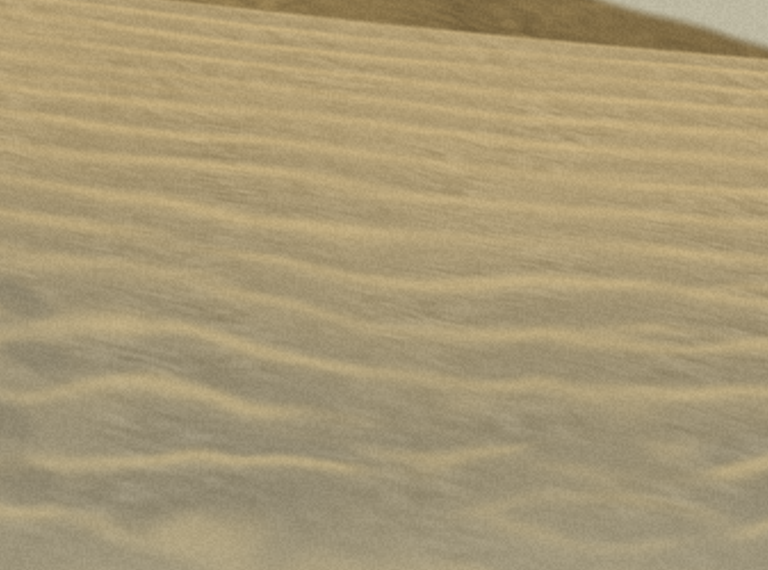
Write a Shadertoy shader that draws this texture.

```glsl
// Wind-rippled sand slope receding to a dark dune and a pale far plain.

const vec3 CREST_FAR   = vec3(0.775, 0.682, 0.492);
const vec3 TROUGH_FAR  = vec3(0.675, 0.597, 0.438);
const vec3 CREST_NEAR  = vec3(0.725, 0.660, 0.505);
const vec3 TROUGH_NEAR = vec3(0.572, 0.538, 0.445);
const vec3 HAZE        = vec3(0.660, 0.622, 0.512);
const vec3 DUNE_LIGHT  = vec3(0.600, 0.510, 0.330);
const vec3 DUNE_DARK   = vec3(0.460, 0.385, 0.245);
const vec3 PLAIN       = vec3(0.740, 0.720, 0.630);

const float FAR_PERIOD    = 0.027;  // ripple spacing at the ridge
const float PERIOD_GROWTH = 0.118;  // spacing gained toward the viewer
const float GRAIN_SCALE   = 250.0;
const float GRAIN_AMOUNT  = 0.050;
const float STREAK_AMOUNT = 0.058;
const float TAU = 6.2831853;

vec2 hash2(vec2 p) {
    vec3 q = fract(p.xyx * vec3(0.1031, 0.1030, 0.0973));
    q += dot(q, q.yzx + 33.33);
    return fract((q.xx + q.yz) * q.zy);
}

// Distance to the nearest scattered point
float cellular(vec2 p) {
    vec2 cell = floor(p), f = fract(p);
    float nearest = 2.0;
    for (int y = -1; y <= 1; y++)
    for (int x = -1; x <= 1; x++) {
        vec2 o = vec2(x, y);
        vec2 d = o + hash2(cell + o) - f;
        nearest = min(nearest, dot(d, d));
    }
    return sqrt(nearest);
}

// Smoothly interpolated random values, 0 to 1
float grainNoise(vec2 p) {
    vec2 i = floor(p), f = smoothstep(0.0, 1.0, fract(p));
    vec2 e = vec2(0.0, 1.0);
    return mix(mix(hash2(i).x, hash2(i + e.yx).x, f.x),
               mix(hash2(i + e).x, hash2(i + e.yy).x, f.x), f.y);
}

// Rotated, mutually bent sine layers, roughly -1 to 1
float layeredSines(vec2 p) {
    float sum = 0.0, amp = 0.55;
    for (int i = 0; i < 4; i++) {
        sum += amp * sin(p.x + 1.3 * sin(p.y + float(i)));
        p = mat2(0.82, 0.57, -0.57, 0.82) * p * 1.65 + 2.1;
        amp *= 0.52;
    }
    return sum;
}

// Patchy wind-drawn streaks in two sizes, tilted down to the right
float streaks(vec2 p, float scale) {
    vec2 q = vec2(p.x - 0.25 * p.y, p.y + 0.25 * p.x);
    q.y += 0.012 * layeredSines(q * 11.0);
    float patches = 0.75 + 0.6 * layeredSines(q * vec2(13.0, 24.0) + 5.0);
    float thin = grainNoise(q * vec2(0.25, 1.0) * scale * 1.7) - 0.5;
    float wide = cellular(q * vec2(0.28, 1.0) * scale * 0.7) - 0.5;
    return (thin + 0.7 * wide) * clamp(patches, 0.2, 1.4);
}

// One train of crests with a crisp lee edge and a long soft windward side
float crestTrain(float phase, float sharpness) {
    float wave = 0.5 + 0.5 * cos(TAU * phase + 0.75 * sin(TAU * phase + 0.8));
    return pow(wave, sharpness);
}

// Two trains that fork and fade into each other; y is nearness
vec2 ripples(vec2 uv, float slope) {
    float near = smoothstep(0.05, 0.85, slope);
    float phase = log(1.0 + max(slope, 0.0) * PERIOD_GROWTH / FAR_PERIOD) / PERIOD_GROWTH;
    float bend = layeredSines(vec2(uv.x * 6.5 + 0.5, phase * 0.9));
    float wander = layeredSines(vec2(uv.x * 11.0 + phase * 0.6, phase * 1.3 + 4.0));
    float main = phase + bend * mix(0.10, 0.45, near) + wander * mix(0.06, 0.20, near);
    float side = phase + 0.9 * uv.x - wander * mix(0.10, 0.36, near) + 0.3;
    float sharpness = mix(1.0, 1.6, near);
    float fork = layeredSines(vec2(uv.x * 7.0 + 2.0, phase * 1.1 + 7.0));
    float blend = smoothstep(0.0, 0.6, fork) * mix(0.45, 0.95, near);
    float crest = mix(crestTrain(main, sharpness), crestTrain(side, sharpness), blend);
    float strength = 0.85 + 0.45 * layeredSines(vec2(uv.x * 8.0, phase * 1.2 + 9.0));
    return vec2(mix(0.42, crest, clamp(strength, 0.3, 1.0)), near);
}

// Soft trodden hollows at the left
float hollows(vec2 uv) {
    float shade = 0.0;
    for (int i = 0; i < 4; i++) {
        float k = float(i);
        vec2 d = uv - vec2(0.025 + 0.025 * sin(k * 2.2), 0.48 - 0.105 * k);
        d.y += 0.45 * d.x + 0.012 * layeredSines(uv * 18.0 + k);
        d *= vec2(20.0, 34.0);
        shade += smoothstep(0.15, 0.75, exp(-dot(d, d)));
    }
    return min(shade, 1.0);
}

vec3 sandColor(vec2 uv, vec2 p, float slope) {
    vec2 r = ripples(uv, slope);
    float crest = r.x, near = r.y;
    vec3 col = mix(mix(TROUGH_FAR, TROUGH_NEAR, near), mix(CREST_FAR, CREST_NEAR, near), crest);
    col -= STREAK_AMOUNT * streaks(p, mix(80.0, 50.0, near)) * (1.1 - 0.7 * crest);
    col += 0.010 * layeredSines(uv * vec2(4.0, 7.0) + 3.0);
    col = mix(col, TROUGH_NEAR * 0.92, 0.6 * hollows(uv));
    return mix(col, HAZE, 0.5 * smoothstep(0.16, 0.0, uv.y));
}

vec3 distanceColor(vec2 uv, vec2 p, float top) {
    float mottle = streaks(p, 75.0) + 0.2 * layeredSines(p * vec2(16.0, 40.0));
    float shade = clamp(0.3 + 0.6 * mottle + 0.4 * smoothstep(0.3, 0.7, uv.x), 0.0, 1.0);
    float plainEdge = 0.38 * (uv.x - 0.78) + 0.002 * sin(uv.x * 40.0);
    return mix(mix(DUNE_LIGHT, DUNE_DARK, shade), PLAIN, smoothstep(-0.012, 0.014, plainEdge - top));
}

void mainImage(out vec4 fragColor, in vec2 fragCoord) {
    vec2 uv = fragCoord / iResolution.xy, p = fragCoord / iResolution.y;
    float top = 1.0 - uv.y;
    float slope = top - (-0.035 + 0.17 * uv.x - 0.03 * uv.x * uv.x);
    vec3 col = mix(distanceColor(uv, p, top), sandColor(uv, p, slope), smoothstep(-0.006, 0.004, slope));
    col += GRAIN_AMOUNT * (grainNoise(p * GRAIN_SCALE) - 0.5);
    fragColor = vec4(col, 1.0);
}
```
